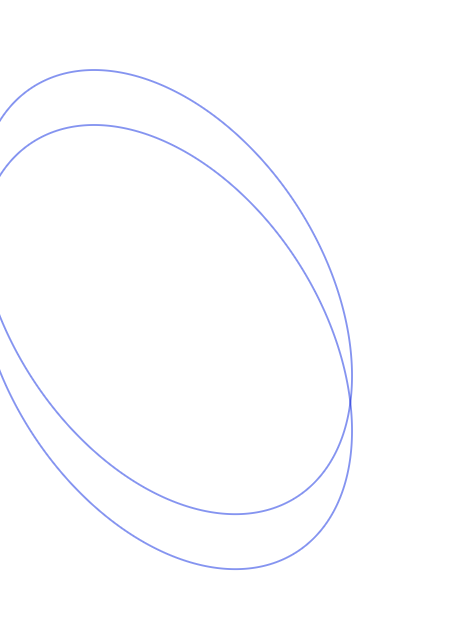
A Shadertoy shader for this background:

```glsl
// Two thin periwinkle ellipses on white, tilted alike and offset vertically.
// Each outline is an approximate ellipse distance, stroked with soft edges;
// the strokes multiply, so they darken where they cross.

// Signed distance to an axis-aligned ellipse, accurate near its outline
float ellipseDistance(vec2 p, vec2 radii) {
    float k = length(p / radii);
    return k * (k - 1.0) / max(length(p / (radii * radii)), 1e-5);
}

// Coverage of a line of the given half width
float stroke(float dist, float halfWidth) {
    float pixel = 1.0 / iResolution.y;
    return clamp((halfWidth - abs(dist)) / pixel + 0.5, 0.0, 1.0);
}

void mainImage(out vec4 fragColor, in vec2 fragCoord) {
    // Canvas height is one unit
    vec2 uv = fragCoord / iResolution.y;

    // Long axis leans down to the right
    float tilt = 0.5725;
    vec2 longAxis = vec2(sin(tilt), -cos(tilt));
    vec2 shortAxis = vec2(cos(tilt), sin(tilt));

    vec3 ink = vec3(0.52, 0.58, 0.94);
    vec3 color = vec3(1.0);

    // Upper ring, then its lowered copy
    for (int i = 0; i < 2; i++) {
        vec2 p = uv - vec2(0.2573, 0.5436 - 0.0859 * float(i));
        vec2 local = vec2(dot(p, longAxis), dot(p, shortAxis));
        float dist = ellipseDistance(local, vec2(0.3809, 0.2470));
        color *= mix(vec3(1.0), ink, stroke(dist, 0.00146));
    }

    fragColor = vec4(color, 1.0);
}
```
